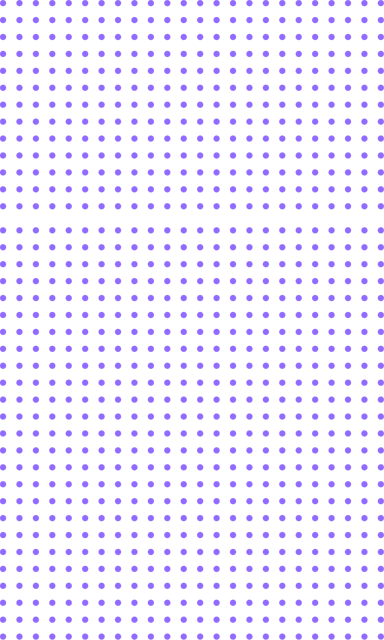
Reproduce this pattern procedurally as a Shadertoy shader.

```glsl
// A regular grid of small violet dots on white, in two blocks of rows parted
// by a slightly wider gap. Each pixel finds its nearest column and row, then
// measures its distance to that dot's centre; every dot is identical.

const vec3 PAPER_COLOR = vec3(1.0);
const vec3 DOT_COLOR = vec3(0.57, 0.42, 1.0);

// Horizontal layout, as fractions of the canvas width
const float COLUMNS = 24.0;
const float FIRST_COLUMN = 0.0079;
const float COLUMN_PITCH = 0.04278;

// Vertical layout, as fractions of the canvas height, measured from the top
const float UPPER_ROWS = 13.0;
const float LOWER_ROWS = 25.0;
const float UPPER_START = 0.0049;
const float LOWER_START = 0.3599;
const float ROW_PITCH = 0.02645;

const float DOT_RADIUS = 0.00484;  // fraction of the height
const float EDGE_SOFTNESS = 0.75;  // half width of the smooth edge, in pixels

// Position of the grid line nearest to x, kept within the counted lines
float nearestLine(float x, float start, float pitch, float count) {
    float index = clamp(round((x - start) / pitch), 0.0, count - 1.0);
    return start + index * pitch;
}

// Signed distance to the nearest dot, in canvas heights
float dotDistance(vec2 uv, float aspect) {
    float column = nearestLine(uv.x, FIRST_COLUMN, COLUMN_PITCH, COLUMNS);
    float upperRow = nearestLine(uv.y, UPPER_START, ROW_PITCH, UPPER_ROWS);
    float lowerRow = nearestLine(uv.y, LOWER_START, ROW_PITCH, LOWER_ROWS);
    float dx = (uv.x - column) * aspect;
    float dy = min(abs(uv.y - upperRow), abs(uv.y - lowerRow));
    return length(vec2(dx, dy)) - DOT_RADIUS;
}

void mainImage(out vec4 fragColor, in vec2 fragCoord) {
    vec2 uv = fragCoord / iResolution.xy;
    uv.y = 1.0 - uv.y;

    // Antialiased coverage of the dot
    float d = dotDistance(uv, iResolution.x / iResolution.y);
    float edge = EDGE_SOFTNESS / iResolution.y;
    float coverage = 1.0 - smoothstep(-edge, edge, d);

    fragColor = vec4(mix(PAPER_COLOR, DOT_COLOR, coverage), 1.0);
}
```
